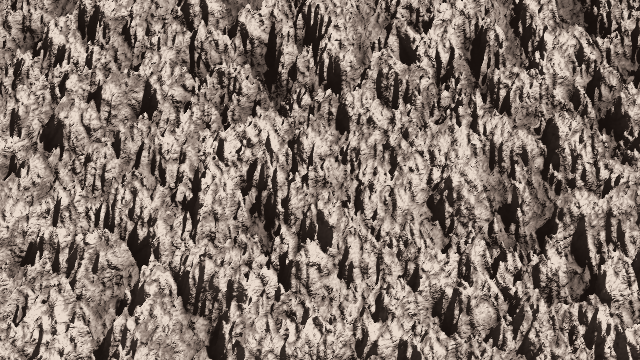
Write a Shadertoy shader that draws this texture.

```glsl
// Eroded clay badlands: pale crumbling spires cut by dark vertical shafts.
// A height field is seen obliquely (screen y = depth + height), marched from
// front to back, roughened with rock relief, and lit by a sun from the right.

const float MAX_HEIGHT = 0.28;
const int VIEW_STEPS = 52;
const int REFINE_STEPS = 5;
const int SHADOW_STEPS = 14;
const vec3 SUN = vec3(0.52, 0.84, -0.13); // right, up, towards the viewer

const vec3 SHADOW_COLOR = vec3(0.075, 0.05, 0.04);
const vec3 CLAY_COLOR = vec3(0.54, 0.47, 0.43);
const vec3 PALE_COLOR = vec3(0.88, 0.82, 0.77);

vec2 randomGradient(vec2 cell) {
    vec3 p = fract(cell.xyx * vec3(0.1031, 0.1030, 0.0973));
    p += dot(p, p.yzx + 33.33);
    return fract((p.xx + p.yz) * p.zy) * 2.0 - 1.0;
}

float gradientNoise(vec2 p) {
    vec2 cell = floor(p);
    vec2 f = p - cell;
    vec2 u = f * f * f * (f * (f * 6.0 - 15.0) + 10.0);
    vec2 e = vec2(1.0, 0.0);
    float a = dot(randomGradient(cell), f);
    float b = dot(randomGradient(cell + e.xy), f - e.xy);
    float c = dot(randomGradient(cell + e.yx), f - e.yx);
    float d = dot(randomGradient(cell + e.xx), f - e.xx);
    return mix(mix(a, b, u.x), mix(c, d, u.x), u.y);
}

float ridge(float n) {
    float r = max(1.0 - 2.2 * abs(n), 0.0);
    return r * r;
}

// Height over the ground point (x, depth); features shrink with distance.
float terrain(vec2 ground) {
    float shrink = 1.0 + 0.45 * ground.y;
    vec2 g = vec2(ground.x * shrink, ground.y * (1.0 + 0.25 * ground.y)) + 40.0;
    float mound = gradientNoise(g * vec2(2.3, 2.8));
    g += 0.05 * vec2(mound, -mound);
    float rough = 1.0 - 0.5 * smoothstep(0.0, 0.4, mound);
    float flute = gradientNoise(g * vec2(21.0, 18.0));
    float crumb = gradientNoise(g * vec2(47.0, 45.0));
    float block = gradientNoise(g * vec2(7.5, 8.0)) + 0.38 * flute + 0.16 * crumb;
    float h = 0.09 * (mound + 0.5) + 0.014 * crumb
            + rough * (0.11 * smoothstep(-0.2, 0.22, block) + 0.02 * ridge(flute));
    return clamp(h / shrink, 0.0, MAX_HEIGHT);
}

// Depth of the nearest ground point that covers this screen position.
float findDepth(vec2 screen) {
    float stepSize = MAX_HEIGHT / float(VIEW_STEPS);
    float far = screen.y - MAX_HEIGHT;
    for (int i = 0; i < VIEW_STEPS; i++) {
        if (far + terrain(vec2(screen.x, far)) >= screen.y) break;
        far += stepSize;
    }
    float near = far - stepSize;
    for (int i = 0; i < REFINE_STEPS; i++) {
        float middle = 0.5 * (near + far);
        if (middle + terrain(vec2(screen.x, middle)) >= screen.y) far = middle;
        else near = middle;
    }
    return far;
}

vec3 surfaceNormal(vec2 ground, float h, float spacing) {
    float dx = terrain(ground + vec2(spacing, 0.0)) - h;
    float dz = terrain(ground + vec2(0.0, spacing)) - h;
    return normalize(vec3(-0.7 * dx, spacing, -0.45 * dz));
}

float sunVisibility(vec2 ground, float h, vec3 sun) {
    float visible = 1.0;
    float t = 0.007;
    for (int i = 0; i < SHADOW_STEPS; i++) {
        float clearance = h + sun.y * t - terrain(ground + sun.xz * t);
        visible = min(visible, 0.5 + 7.0 * clearance / t);
        if (visible <= 0.0) break;
        t *= 1.28;
    }
    return smoothstep(0.0, 1.0, visible);
}

// Rounded lumps with sharp creases; every octave is equally steep.
float rockRelief(vec2 p) {
    float sum = 0.0;
    float frequency = 17.0;
    for (int i = 0; i < 4; i++) {
        sum += abs(gradientNoise(p * vec2(1.0, 0.75) * frequency + 7.0)) / frequency;
        p = mat2(0.94, 0.34, -0.34, 0.94) * p;
        frequency *= 2.05;
    }
    return sum;
}

vec3 clayRamp(float light) {
    vec3 low = mix(SHADOW_COLOR, CLAY_COLOR, clamp(light / 0.55, 0.0, 1.0));
    return mix(low, PALE_COLOR, clamp((light - 0.55) / 0.45, 0.0, 1.1));
}

vec3 badlands(vec2 screen) {
    vec2 ground = vec2(screen.x, findDepth(screen));
    float h = terrain(ground);
    vec2 e = vec2(0.0018, 0.0);
    float relief = rockRelief(screen);
    vec2 slope = vec2(rockRelief(screen + e.xy), rockRelief(screen + e.yx)) - relief;
    vec3 normal = surfaceNormal(ground, h, 0.0025);
    normal = normalize(normal - 0.5 * vec3(slope / e.x, 0.0));

    float diffuse = pow(max(dot(normal, SUN), 0.0), 0.75);
    float sunlight = diffuse * sunVisibility(ground, h, SUN);
    sunlight *= mix(0.4, 1.0, smoothstep(0.015, 0.085, h));
    float crease = smoothstep(0.003, 0.017, relief);
    float openness = smoothstep(0.02, 0.17, h);
    float light = 0.02 + 0.13 * openness + 0.92 * sunlight;
    float grit = gradientNoise(screen * 140.0 + 23.0);
    float patches = gradientNoise(screen * vec2(5.0, 6.0) + 3.0);
    return clayRamp(light * mix(0.6, 1.05, crease) * (1.0 + 0.3 * grit + 0.2 * patches));
}

void mainImage(out vec4 fragColor, in vec2 fragCoord) {
    // Two diagonal samples smooth the silhouettes.
    vec3 color = vec3(0.0);
    for (int i = 0; i < 2; i++) {
        vec2 offset = vec2(0.25, 0.2) * (float(i) * 2.0 - 1.0);
        vec2 screen = (fragCoord + offset - vec2(0.5 * iResolution.x, 0.0)) / iResolution.y;
        color += 0.5 * badlands(screen);
    }
    fragColor = vec4(color, 1.0);
}
```
